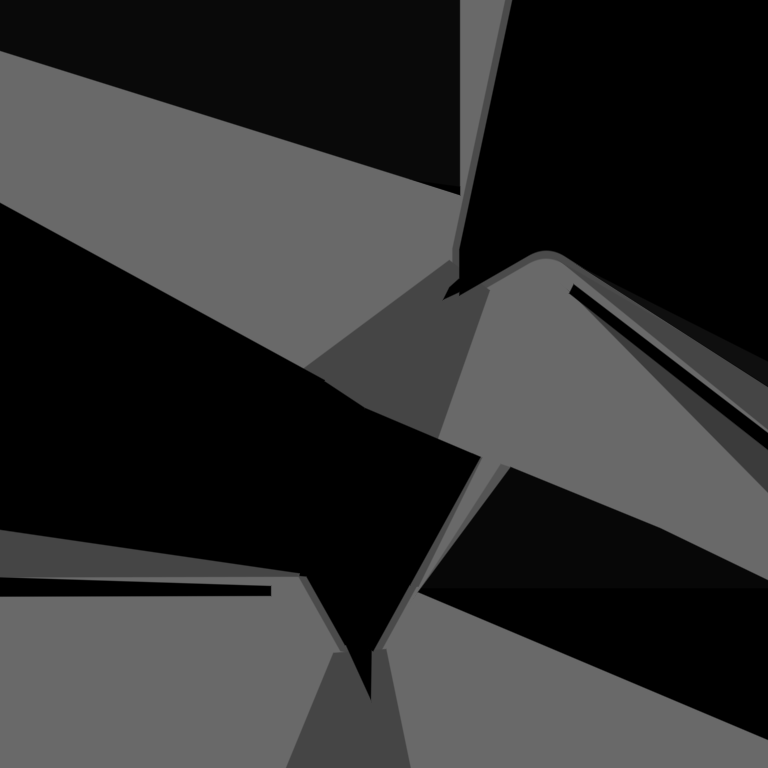
Give the GLSL for this background, as a three.js fragment shader.

```glsl
varying vec2 vUv;

const float SOFTNESS = 0.0012;
const float RIM = 0.009;

// Signed distance to a line, negative on the right of a to b
float side(vec2 p, vec2 a, vec2 b) {
  vec2 d = normalize(b - a);
  return dot(p - a, vec2(-d.y, d.x));
}

// Convex shapes with clockwise corners, negative inside
float triangle(vec2 p, vec2 a, vec2 b, vec2 c) {
  return max(side(p, a, b), max(side(p, b, c), side(p, c, a)));
}

float quad(vec2 p, vec2 a, vec2 b, vec2 c, vec2 d) {
  return max(max(side(p, a, b), side(p, b, c)), max(side(p, c, d), side(p, d, a)));
}

float smoothMax(float a, float b, float k) {
  float h = max(k - abs(a - b), 0.0) / k;
  return max(a, b) + h * h * k * 0.25;
}

float paint(float base, float tone, float d) {
  return mix(tone, base, smoothstep(-SOFTNESS, SOFTNESS, d));
}

// Upper right mass, hollowed by a rounded hump
float upperBody(vec2 p) {
  float hump = smoothMax(side(p, vec2(0.638, 0.638), vec2(0.697, 0.672)),
                         side(p, vec2(0.745, 0.660), vec2(1.0, 0.496)), 0.025);
  float flank = max(side(p, vec2(0.609, 0.727), vec2(0.667, 1.0)), 0.598 - p.x);
  return max(flank, -hump);
}

float upperSpike(vec2 p) {
  return quad(p, vec2(0.556, 0.600), vec2(0.585, 0.626), vec2(0.600, 0.656), vec2(0.638, 0.638));
}

// Left mass and the neck below it
float leftBody(vec2 p) {
  float slab = quad(p, vec2(-0.02, 0.747), vec2(0.423, 0.505), vec2(0.40, 0.252), vec2(-0.02, 0.313));
  float bend = quad(p, vec2(0.41, 0.512), vec2(0.475, 0.469), vec2(0.534, 0.238), vec2(0.39, 0.25));
  float shoulder = quad(p, vec2(0.475, 0.469), vec2(0.626, 0.405), vec2(0.534, 0.238), vec2(0.42, 0.25));
  return min(slab, min(bend, shoulder));
}

float neck(vec2 p) {
  return quad(p, vec2(0.39, 0.265), vec2(0.54, 0.25), vec2(0.486, 0.152), vec2(0.449, 0.160));
}

void main() {
  vec2 p = vUv;
  float black = 0.0;
  float shade = 0.27;
  float rimTone = 0.29;
  float tone = 0.41;

  // Upper left panel and its dark tip
  tone = paint(tone, 0.036, quad(p, vec2(-0.02, 0.940), vec2(-0.02, 1.02), vec2(0.599, 1.02), vec2(0.599, 0.746)));
  tone = paint(tone, black, triangle(p, vec2(0.54, 0.765), vec2(0.599, 0.757), vec2(0.599, 0.746)));

  // Upper right mass with rim and shadows
  float upper = upperBody(p);
  tone = paint(tone, rimTone, upper - RIM);
  tone = paint(tone, shade, quad(p, vec2(0.337, 0.477), vec2(0.585, 0.6615), vec2(0.638, 0.622), vec2(0.556, 0.388)));
  tone = paint(tone, shade, triangle(p, vec2(0.729, 0.660), vec2(1.02, 0.490), vec2(1.02, 0.424)));
  tone = paint(tone, black, min(upper, upperSpike(p)));
  tone = paint(tone, 0.06, triangle(p, vec2(0.757, 0.652), vec2(1.02, 0.519), vec2(1.02, 0.484)));

  // Slanted bar
  tone = paint(tone, 0.23, triangle(p, vec2(0.743, 0.619), vec2(1.02, 0.398), vec2(1.02, 0.338)));
  tone = paint(tone, black, quad(p, vec2(0.747, 0.630), vec2(1.02, 0.421), vec2(1.02, 0.398), vec2(0.741, 0.618)));

  // Shadows and rims around the left mass
  float neckShape = neck(p);
  tone = paint(tone, shade, quad(p, vec2(-0.02, 0.313), vec2(0.39, 0.26), vec2(0.40, 0.249), vec2(-0.02, 0.248)));
  tone = paint(tone, rimTone, neckShape - RIM);
  tone = paint(tone, shade, quad(p, vec2(0.434, 0.15), vec2(0.503, 0.155), vec2(0.539, -0.02), vec2(0.364, -0.02)));
  tone = paint(tone, rimTone, quad(p, vec2(0.615, 0.41), vec2(0.628, 0.404), vec2(0.545, 0.236), vec2(0.53, 0.236)));

  // Left mass, its spike and the level bar
  float spike = triangle(p, vec2(0.448, 0.165), vec2(0.484, 0.154), vec2(0.483, 0.0885));
  tone = paint(tone, black, min(leftBody(p), min(neckShape, spike)));
  tone = paint(tone, black, quad(p, vec2(-0.02, 0.249), vec2(0.353, 0.237), vec2(0.353, 0.224), vec2(-0.02, 0.223)));

  // Lower right panel, split into two dark tones
  float panel = quad(p, vec2(0.544, 0.229), vec2(0.665, 0.392), vec2(1.02, 0.247), vec2(1.02, 0.028));
  panel = max(panel, side(p, vec2(0.84, 0.322), vec2(1.02, 0.235)));
  tone = paint(tone, 0.33, triangle(p, vec2(0.547, 0.233), vec2(0.652, 0.396), vec2(0.667, 0.391)));
  tone = paint(tone, paint(0.027, black, p.y - 0.234), panel);

  gl_FragColor = vec4(vec3(tone), 1.0);
}
```
